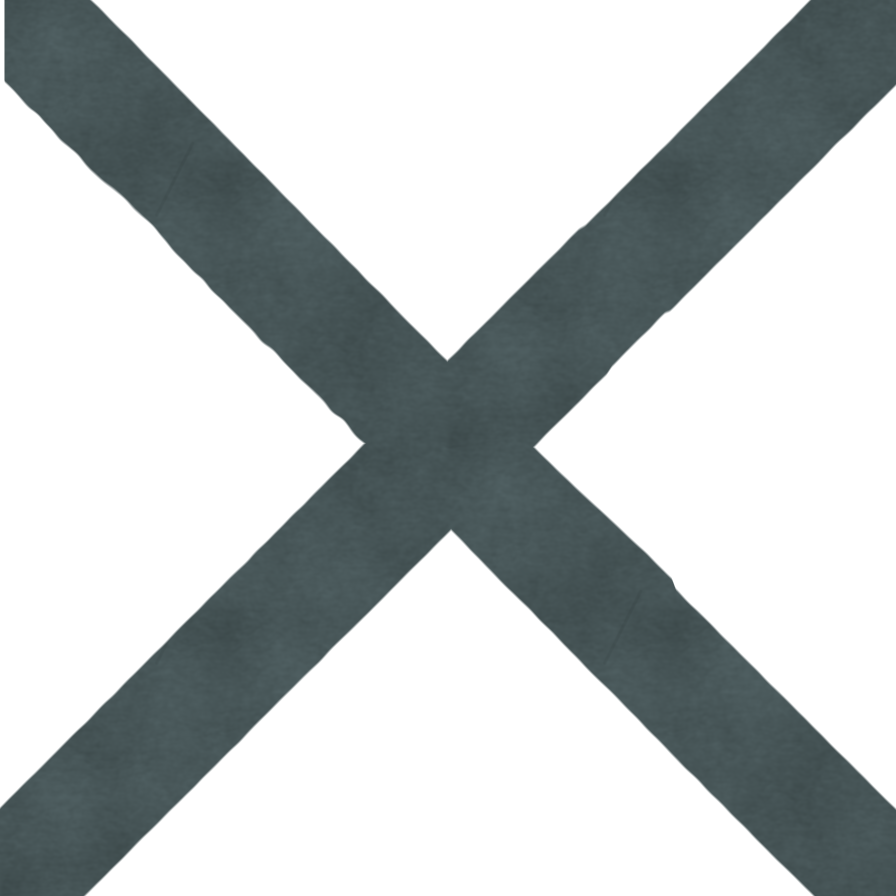
A three.js fragment shader for this pattern:

```glsl
// Two crossed slate bars with a worn leather surface on a white ground.
// Each bar is a diagonal band with slightly ragged edges; the surface is
// a tile of periodic gradient noise, repeated twice across the canvas.
varying vec2 vUv;

const vec3 WHITE = vec3(1.0);
const vec3 SLATE_DARK = vec3(0.235, 0.285, 0.29);
const vec3 SLATE_LIGHT = vec3(0.33, 0.395, 0.405);
const float EDGE_SOFTNESS = 0.0024;

vec2 hashGradient(vec2 cell) {
  vec2 h = vec2(dot(cell, vec2(127.1, 311.7)), dot(cell, vec2(269.5, 183.3)));
  return 2.0 * fract(sin(h) * 43758.5) - 1.0;
}

float cornerValue(vec2 cell, vec2 f, vec2 corner, vec2 period) {
  return dot(hashGradient(mod(cell + corner, period)), f - corner);
}

// Gradient noise that wraps after "period" cells.
float gradientNoise(vec2 p, vec2 period) {
  vec2 cell = floor(p);
  vec2 f = fract(p);
  vec2 w = f * f * f * (f * (f * 6.0 - 15.0) + 10.0);
  float low = mix(cornerValue(cell, f, vec2(0.0, 0.0), period),
                  cornerValue(cell, f, vec2(1.0, 0.0), period), w.x);
  float high = mix(cornerValue(cell, f, vec2(0.0, 1.0), period),
                   cornerValue(cell, f, vec2(1.0, 1.0), period), w.x);
  return mix(low, high, w.y);
}

float tiledNoise(vec2 tile, vec2 frequency) {
  return gradientNoise(tile * frequency, frequency);
}

float cloudNoise(vec2 tile) {
  float sum = 0.0;
  float weight = 0.5;
  float frequency = 7.0;
  for (int i = 0; i < 4; i++) {
    sum += weight * tiledNoise(tile, vec2(frequency));
    weight *= 0.65;
    frequency *= 2.0;
  }
  return sum;
}

// Soft spot that wraps around the tile border.
float blotch(vec2 tile, vec2 center, float radius) {
  vec2 d = fract(tile - center + 0.5) - 0.5;
  return exp(-dot(d, d) / (radius * radius));
}

float segmentDistance(vec2 p, vec2 a, vec2 b) {
  vec2 ab = b - a;
  return length(p - a - ab * clamp(dot(p - a, ab) / dot(ab, ab), 0.0, 1.0));
}

float band(float x, float low, float high, float softness) {
  return smoothstep(low - softness, low + softness, x)
       * (1.0 - smoothstep(high - softness, high + softness, x));
}

float risingBar(vec2 p, float wobble) {
  float upperEdge = -0.098 + 0.003 * smoothstep(0.645, 0.655, p.x);
  float lowerEdge = 0.0945 - 0.003 * band(p.x, 0.68, 0.745, 0.004);
  return band(p.x - p.y, upperEdge + 0.3 * wobble, lowerEdge + 0.3 * wobble,
              EDGE_SOFTNESS);
}

float fallingBar(vec2 p, float wobble) {
  float notch = smoothstep(0.59, 0.74, p.x) * (1.0 - smoothstep(0.749, 0.755, p.x));
  float upperEdge = 0.0965 + 0.005 * (1.0 - smoothstep(0.1, 0.5, p.x)) + 0.007 * notch;
  float dent = band(p.x, 0.12, 0.19, 0.02);
  float lowerEdge = -0.087 - 0.005 * smoothstep(0.35, 0.85, p.x) + 0.005 * dent;
  float raggedness = 1.0 - 0.6 * smoothstep(0.38, 0.45, p.x);
  float bar = band(p.x + p.y - 1.0, lowerEdge + raggedness * wobble,
                   upperEdge + 0.3 * wobble, EDGE_SOFTNESS);
  float leftTrim = smoothstep(0.004, 0.006, p.x);
  return bar * leftTrim;
}

// Brightness of the surface: broad wear, clouds, fine grain and a crease.
float leatherTone(vec2 tile) {
  float lightWear = blotch(tile, vec2(0.16, 0.87), 0.13)
                  + blotch(tile, vec2(0.68, 0.74), 0.14)
                  + blotch(tile, vec2(0.13, 0.19), 0.10)
                  + blotch(tile, vec2(0.70, 0.43), 0.11)
                  + blotch(tile, vec2(0.42, 0.39), 0.11);
  float darkWear = blotch(tile, vec2(0.29, 0.64), 0.11)
                 + blotch(tile, vec2(0.63, 0.37), 0.035)
                 + blotch(tile, vec2(0.49, 0.56), 0.08)
                 + blotch(tile, vec2(0.81, 0.95), 0.10)
                 + blotch(tile, vec2(0.78, 0.24), 0.10)
                 + blotch(tile, vec2(0.02, 0.98), 0.08)
                 + blotch(tile, vec2(0.26, 0.10), 0.09);
  float clouds = cloudNoise(tile);
  vec2 bent = tile + 0.012 * vec2(clouds, -clouds);
  float grain = tiledNoise(bent, vec2(44.0, 76.0))
              + 0.6 * tiledNoise(bent, vec2(90.0, 120.0));
  float creaseDistance = segmentDistance(tile, vec2(0.43, 0.68), vec2(0.35, 0.52));
  float crease = 1.0 - smoothstep(0.001, 0.006, creaseDistance);
  float wear = 0.18 * lightWear - 0.17 * darkWear;
  return 0.43 + wear + 0.5 * clouds + 0.24 * grain - 0.18 * crease;
}

void main() {
  float wobble = 0.005 * gradientNoise(vUv * 38.0, vec2(64.0));
  float coverage = max(risingBar(vUv, wobble), fallingBar(vUv, wobble));
  float tone = clamp(leatherTone(fract(vUv * 2.0)), 0.0, 1.0);
  vec3 leather = mix(SLATE_DARK, SLATE_LIGHT, tone);
  gl_FragColor = vec4(mix(WHITE, leather, coverage), 1.0);
}
```
